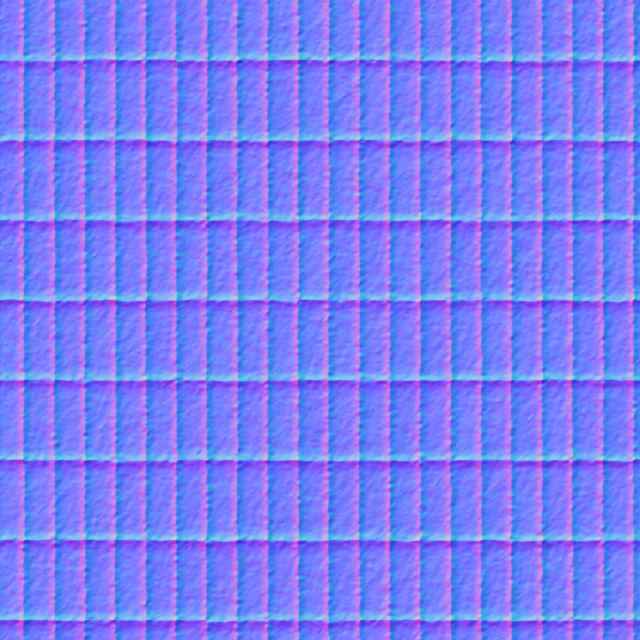
This texture map is drawn by a WebGL 2 fragment shader. Its source:

```glsl
#version 300 es
precision highp float;

uniform vec2 u_resolution;
out vec4 fragColor;

// Layout: tiles across and down, and where the first joints lie (in tiles)
const vec2 GRID = vec2(21.0, 8.0);
const vec2 JOINT_PHASE = vec2(0.79, 0.243);
const vec2 JOINT_JITTER = vec2(0.03, 0.018);
const float WOBBLE = 0.0016;

// Joint depth and bevel widths, in canvas units
const vec2 JOINT_DEPTH = vec2(0.0056, 0.0060);
const vec2 BEVEL_LEFT_BOTTOM = vec2(0.0072, 0.0071);
const vec2 BEVEL_RIGHT_TOP = vec2(0.0060, 0.0086);
const float BEVEL_POWER = 1.5;
const float DEPTH_WEAR = 0.4;

// Surface relief
const float COARSE_RELIEF = 0.0010;
const float WRINKLE_RELIEF = 0.0010;
const float GRAIN_RELIEF = 0.0010;
const float FINE_RELIEF = 0.0005;
const float PIT_DEPTH = 0.0005;
const float TILE_TILT = 0.05;
const vec2 BASE_SLOPE = vec2(-0.05, -0.01);
const float SAMPLE_STEP = 0.0012;

float hash(vec2 cell, uint seed) {
    uvec2 q = uvec2(ivec2(cell));
    uint n = q.x * 1597334677u ^ q.y * 3812015801u ^ seed * 2654435769u;
    n = (n ^ (n >> 15)) * 2246822519u;
    n = (n ^ (n >> 13)) * 3266489917u;
    return float((n ^ (n >> 16)) >> 8) / 16777216.0;
}

// Value noise that wraps after 'period' cells
float noise(vec2 uv, vec2 period, uint seed) {
    vec2 p = uv * period;
    vec2 i = floor(p);
    vec2 f = p - i;
    f = f * f * (3.0 - 2.0 * f);
    vec2 a = mod(i, period);
    vec2 b = mod(i + 1.0, period);
    return mix(mix(hash(a, seed), hash(vec2(b.x, a.y), seed), f.x),
               mix(hash(vec2(a.x, b.y), seed), hash(b, seed), f.x), f.y);
}

// Position in tile units, with uneven joints
vec2 tilePosition(vec2 uv) {
    vec2 wobble = vec2(noise(uv, vec2(110.0), 1u), noise(uv, vec2(96.0), 2u)) - 0.5;
    vec2 g = (uv + wobble * WOBBLE) * GRID - JOINT_PHASE;
    vec2 sideJoint = mod(vec2(round(g.x), floor(g.y)), GRID);
    g.x += (hash(sideJoint, 3u) - 0.5) * JOINT_JITTER.x;
    vec2 flatJoint = mod(vec2(floor(g.x), round(g.y)), GRID);
    g.y += (hash(flatJoint, 4u) - 0.5) * JOINT_JITTER.y;
    return g;
}

// Rounded bevels falling into a narrow joint
float jointHeight(vec2 uv) {
    vec2 f = fract(tilePosition(uv));
    vec2 groove = exp(-pow(f / GRID / BEVEL_LEFT_BOTTOM, vec2(BEVEL_POWER)))
                + exp(-pow((1.0 - f) / GRID / BEVEL_RIGHT_TOP, vec2(BEVEL_POWER)));
    float wear = 1.0 + DEPTH_WEAR * (noise(uv, vec2(120.0, 160.0), 5u) - 0.5);
    return -dot(groove, JOINT_DEPTH) * wear;
}

float surfaceHeight(vec2 uv) {
    // Integer shears turn the wrinkles off the axes and stay seamless
    vec2 rising = vec2(uv.x, uv.y - uv.x);
    vec2 turned = vec2(uv.x + uv.y, uv.y - uv.x);
    float h = COARSE_RELIEF * noise(uv, vec2(44.0, 56.0), 6u);
    h += WRINKLE_RELIEF * noise(rising, vec2(88.0, 60.0), 7u);
    h += GRAIN_RELIEF * noise(turned, vec2(78.0, 86.0), 8u);
    h += FINE_RELIEF * noise(uv, vec2(190.0, 220.0), 9u);
    h -= PIT_DEPTH * smoothstep(0.84, 0.98, noise(turned, vec2(72.0, 64.0), 10u));
    return h;
}

float height(vec2 uv) {
    return jointHeight(uv) + surfaceHeight(uv);
}

void main() {
    vec2 uv = gl_FragCoord.xy / u_resolution;

    // Slope by central differences
    vec2 e = vec2(SAMPLE_STEP, 0.0);
    vec2 slope = vec2(height(uv - e.xy) - height(uv + e.xy),
                      height(uv + e.yx) - height(uv - e.yx)) / (2.0 * SAMPLE_STEP);

    // Each tile leans a little its own way
    vec2 tile = mod(floor(tilePosition(uv)), GRID);
    slope += (vec2(hash(tile, 11u), hash(tile, 12u)) - 0.5) * TILE_TILT + BASE_SLOPE;

    // Encode the normal, green pointing down
    vec3 normal = normalize(vec3(slope, 1.0));
    fragColor = vec4(normal * 0.5 + 0.5, 1.0);
}
```
